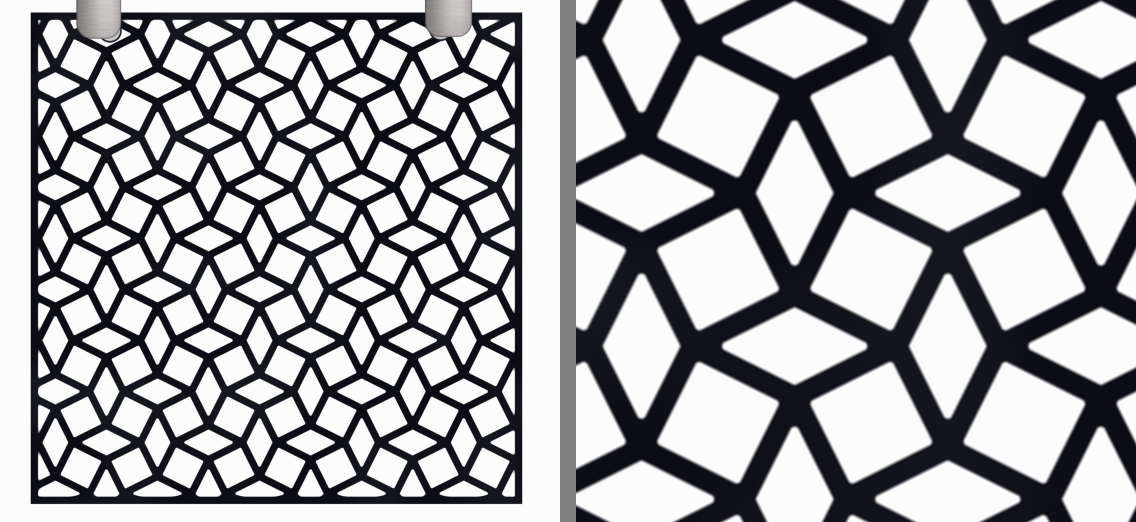
Left, the full canvas; right, a detail of the centre.
Write a Shadertoy shader that draws this pattern.

```glsl
const vec3 PAPER = vec3(0.99);
const vec3 INK = vec3(0.045, 0.047, 0.078);
const vec3 INK_SHEEN = vec3(0.11, 0.12, 0.15);
const vec3 STEEL_DARK = vec3(0.50, 0.48, 0.48);
const vec3 STEEL_LIGHT = vec3(0.80, 0.78, 0.78);

float hash(vec2 p) {
    vec3 q = fract(vec3(p.xyx) * 0.1031);
    q += dot(q, q.yzx + 33.33);
    return fract((q.x + q.y) * q.z);
}

float valueNoise(vec2 p) {
    vec2 i = floor(p), f = fract(p);
    f = f * f * (3.0 - 2.0 * f);
    return mix(mix(hash(i), hash(i + vec2(1, 0)), f.x),
               mix(hash(i + vec2(0, 1)), hash(i + vec2(1, 1)), f.x), f.y);
}

float sdBox(vec2 p, vec2 halfSize, float radius) {
    vec2 q = abs(p) - halfSize + radius;
    return length(max(q, 0.0)) + min(max(q.x, q.y), 0.0) - radius;
}

float sdRhombus(vec2 p, vec2 axes) {
    p = abs(p);
    vec2 edge = vec2(-axes.x, axes.y);
    vec2 fromTip = p - vec2(axes.x, 0.0);
    float t = clamp(dot(fromTip, edge) / dot(edge, edge), 0.0, 1.0);
    float side = dot(p, axes.yx) - axes.x * axes.y;
    return length(fromTip - edge * t) * sign(side);
}

float smoothMax(float a, float b, float k) {
    float h = max(k - abs(a - b), 0.0) / k;
    return max(a, b) + h * h * k * 0.25;
}

float coverage(float d, float blur) {
    return smoothstep(blur, -blur, d);
}

// Rounded square and rhombic openings; alternate cells mirror on the diagonal
float latticeHoles(vec2 p, float halfLine, float radius) {
    vec2 cell = floor(p);
    vec2 f = p - cell;
    if (mod(cell.x + cell.y, 2.0) > 0.5) f = f.yx;

    float inset = (halfLine + radius) * sqrt(5.0);
    vec2 axes = vec2(2.0, 1.0) / 3.0 - inset * vec2(1.0, 0.5);
    float d = 1e3;
    for (int i = 0; i < 4; i++) {
        vec2 corner = vec2(i & 1, i >> 1);
        vec2 q = f - corner;
        if (corner.x != corner.y) q = q.yx;
        d = min(d, sdRhombus(q, axes) - radius);
    }

    vec2 c = f - 0.5;
    vec2 turned = vec2(c.x + 2.0 * c.y, 2.0 * c.x - c.y) / sqrt(5.0);
    float halfSide = sqrt(5.0) / 6.0 - halfLine;
    return min(d, sdBox(turned, vec2(halfSide), radius));
}

// Brushed bracket with a round boss behind its lower end
vec3 addClip(vec3 color, vec2 uv, vec2 bottom, float halfWidth, float bossShift, float blur) {
    vec2 p = uv - bottom;
    float boss = length(p - vec2(bossShift, 0.014)) - 0.021;
    color = mix(color, INK_SHEEN, coverage(boss, blur));
    color = mix(color, STEEL_LIGHT, coverage(boss + 0.003, blur));

    float body = sdBox(p - vec2(0.0, 0.5), vec2(halfWidth, 0.5), 0.027);
    float across = p.x / halfWidth;
    float light = smoothstep(-1.1, 0.3, across) * (1.0 - 0.35 * smoothstep(0.5, 1.0, across));
    light *= 0.75 + 0.25 * smoothstep(0.0, 0.05, p.y);
    light += 0.12 * (valueNoise(uv * vec2(60.0, 700.0)) - 0.5);
    vec3 steel = mix(STEEL_DARK, STEEL_LIGHT, light);
    steel *= 0.65 + 0.35 * smoothstep(0.0, 0.004, -body);
    return mix(color, steel, coverage(body, blur));
}

void mainImage(out vec4 fragColor, in vec2 fragCoord) {
    vec2 uv = fragCoord / iResolution.x;
    float blur = max(0.0014, 0.75 / iResolution.x);

    // Perforated panel inside a narrow frame
    float pitch = 0.09115;
    vec2 center = vec2(0.4937, 0.4710);
    float panel = sdBox(uv - center, vec2(0.4388), 0.001);
    float opening = sdBox(uv - center, vec2(0.4258), 0.003);
    float holes = latticeHoles((uv - vec2(0.2812, 0.7800)) / pitch, 0.070, 0.030) * pitch;
    holes = smoothMax(holes, opening, 0.006);

    float sheen = smoothstep(0.5, 0.95, valueNoise(uv * 9.0));
    vec3 ink = mix(INK, INK_SHEEN, 0.6 * sheen);
    float solid = coverage(panel, blur) * (1.0 - coverage(holes, blur));
    vec3 color = mix(PAPER, ink, solid);

    // Hanging clips
    color = addClip(color, uv, vec2(0.1764, 0.8630), 0.0400, 0.020, blur);
    color = addClip(color, uv, vec2(0.8010, 0.8660), 0.0420, -0.014, blur);

    fragColor = vec4(color, 1.0);
}
```
